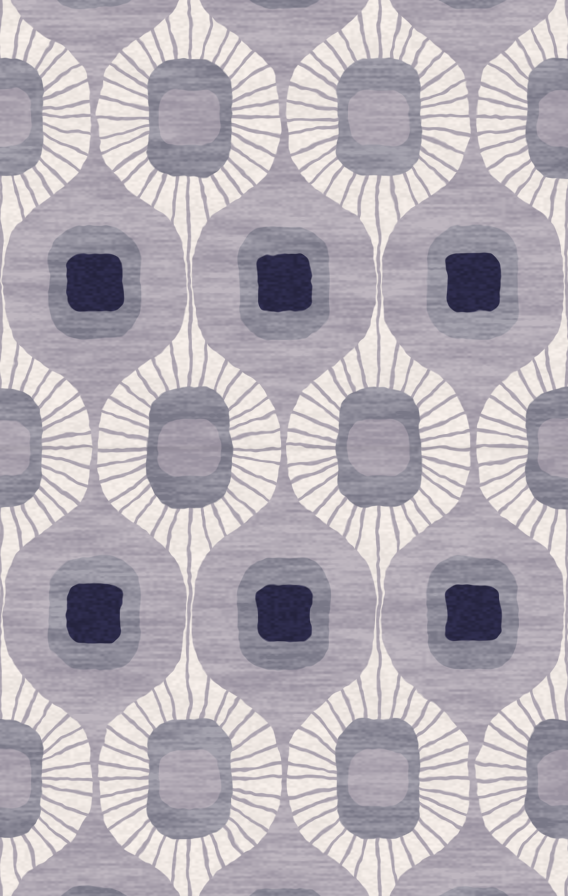
This pattern is drawn by a Shadertoy shader. Its source:

```glsl
// Tufted rug of staggered ogees: cream sunburst medallions alternate with mauve ones.
// A tanh curve splits the two; rounded boxes form the eyes, polar repeats the rays,
// and stretched value noise gives the hand-drawn wobble and horizontal wool streaks.
#define COLUMNS 3.0
#define ROW_PERIOD 1.745
#define RAY_COUNT 32.0
#define RAY_HALF_WIDTH 0.0088
#define WOBBLE 0.022
#define STREAK 1.0
#define CREAM vec3(0.955, 0.925, 0.905)
#define MAUVE_LIGHT vec3(0.745, 0.715, 0.75)
#define MAUVE_DARK vec3(0.605, 0.575, 0.63)
#define SLATE_LIGHT vec3(0.645, 0.635, 0.68)
#define SLATE_DARK vec3(0.475, 0.47, 0.53)
#define NAVY vec3(0.165, 0.16, 0.275)

float hash(vec2 p) {
    vec3 h = fract(p.xyx * 0.1031);
    h += dot(h, h.yzx + 33.33);
    return fract((h.x + h.y) * h.z);
}

float noise(vec2 p) {
    vec2 i = floor(p), f = fract(p);
    f = f * f * (3.0 - 2.0 * f);
    return mix(mix(hash(i), hash(i + vec2(1, 0)), f.x),
               mix(hash(i + vec2(0, 1)), hash(i + vec2(1, 1)), f.x), f.y);
}

float roundedBox(vec2 p, vec2 halfSize, float radius) {
    vec2 q = abs(p) - halfSize + radius;
    return length(max(q, 0.0)) + min(max(q.x, q.y), 0.0) - radius;
}

// Signed distance to the cream ogee, negative inside
float ogee(vec2 p) {
    float t = tanh((0.427 - abs(p.y)) / 0.166);
    float slope = 1.43 * (1.0 - t * t);
    return (abs(p.x) - 0.25 - 0.237 * t) / sqrt(1.0 + slope * slope);
}

// Distance to the nearest ray; the vertical rays stay straight to form the neck line
float rays(vec2 p, vec2 id) {
    float spacing = 6.2831853 / RAY_COUNT;
    float angle = atan(p.x, p.y);
    float k = round(angle / spacing);
    float isFree = step(0.5, mod(abs(k), RAY_COUNT * 0.5));
    float jitter = isFree * 0.3 * (hash(id * 17.0 + k + 60.0) - 0.5);
    return length(p) * abs(sin(angle - (k + jitter) * spacing));
}

void mainImage(out vec4 fragColor, in vec2 fragCoord) {
    float px = COLUMNS / iResolution.x;
    vec2 uv = vec2(fragCoord.x, fragCoord.y - 0.5 * iResolution.y) * px;
    float soft = max(px, 0.004);

    // Hand-drawn edges
    vec2 p = uv + WOBBLE * (vec2(noise(uv * 9.0 + 20.0), noise(uv * 9.0 + 70.0)) - 0.5);
    p += 0.35 * WOBBLE * (vec2(noise(uv * 34.0 + 40.0), noise(uv * 34.0 + 90.0)) - 0.5);

    // Two staggered lattices
    vec2 period = vec2(1.0, ROW_PERIOD);
    vec2 sunId = round(p / period);
    vec2 sun = p - sunId * period;
    vec2 darkId = floor(p / period);
    vec2 dark = p - (darkId + 0.5) * period;

    // Wool tone: long streaks, shorter streaks and fine pile
    float broad = noise(uv * vec2(2.5, 12.0) + 11.0);
    float thin = noise(uv * vec2(7.0, 75.0) + 31.0);
    float pile = noise(uv * vec2(50.0, 85.0) + 50.0);
    float tone = 0.5 + STREAK * (0.6 * (broad - 0.5) + 0.7 * (thin - 0.5) + 0.45 * (pile - 0.5));
    float sunTone = clamp(tone + 0.3 * (hash(sunId + 35.0) - 0.5), 0.0, 1.0);
    float darkTone = clamp(tone + 0.3 * (hash(darkId + 81.0) - 0.5), 0.0, 1.0);
    vec3 mauve = mix(MAUVE_DARK, MAUVE_LIGHT, clamp(tone + 0.08, 0.0, 1.0));
    vec3 slateSun = mix(SLATE_DARK, SLATE_LIGHT, sunTone);
    vec3 slateDark = mix(SLATE_DARK, SLATE_LIGHT, darkTone);

    // Sunburst ground and rays
    vec3 cream = CREAM * (0.97 + 0.06 * pile - 0.03 * broad);
    float rayWidth = RAY_HALF_WIDTH * (0.75 + 0.5 * noise(uv * 14.0 + 5.0));
    float ray = 1.0 - smoothstep(-soft, soft, rays(sun, sunId) - rayWidth);
    cream = mix(cream, mix(MAUVE_DARK, MAUVE_LIGHT, 0.3 + 0.3 * pile), ray);
    vec3 color = mix(cream, mauve, smoothstep(-soft, soft, ogee(sun)));

    // Sunburst eye
    float eye = roundedBox(sun, vec2(0.22, 0.314), 0.165);
    float core = roundedBox(sun, vec2(0.16, 0.151), 0.1);
    color = mix(slateSun, color, smoothstep(-soft, soft, eye));
    color = mix(mix(MAUVE_DARK, MAUVE_LIGHT, sunTone * 0.85), color, smoothstep(-soft, soft, core));

    // Mauve medallion eye
    eye = roundedBox(dark, vec2(0.24, 0.297), 0.17);
    core = roundedBox(dark, vec2(0.143, 0.15), 0.065);
    color = mix(slateDark, color, smoothstep(-soft, soft, eye));
    color = mix(NAVY * (0.85 + 0.3 * pile), color, smoothstep(-soft, soft, core));

    // Faint fold across the middle
    color *= 1.0 - 0.05 * exp(-pow(uv.y / 0.012, 2.0));
    fragColor = vec4(color, 1.0);
}
```
